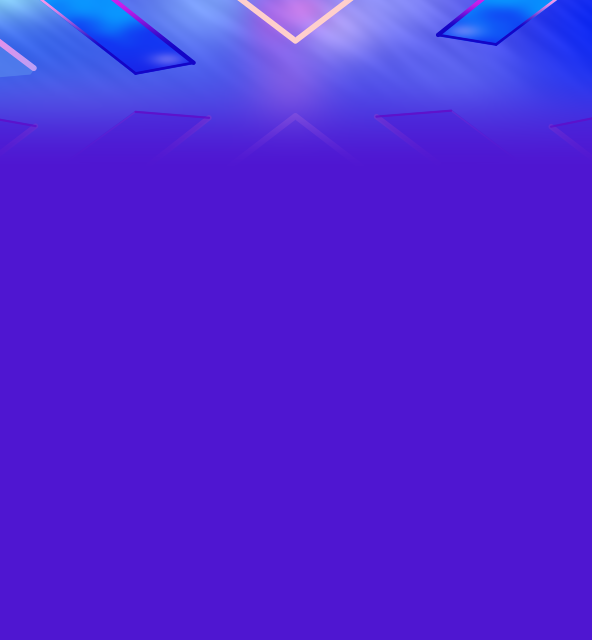
Reproduce this background procedurally as a WebGL 2 fragment shader.

```glsl
#version 300 es
precision highp float;
uniform vec2 u_resolution;
out vec4 outColor;

const vec3 BASE = vec3(0.31, 0.085, 0.82);
const vec3 INDIGO = vec3(0.29, 0.29, 0.91);
const vec3 BLUE = vec3(0.06, 0.20, 0.95);
const vec3 AZURE = vec3(0.02, 0.60, 1.0);
const vec3 NAVY = vec3(0.08, 0.02, 0.78);
const vec3 MAGENTA = vec3(0.80, 0.12, 0.92);
const vec3 PINK = vec3(0.95, 0.58, 0.92);
const vec3 PEACH = vec3(1.0, 0.81, 0.80);
const vec3 LILAC = vec3(0.72, 0.66, 0.98);
const vec3 VIOLET = vec3(0.53, 0.38, 0.90);

vec2 hashGradient(vec2 cell) {
  float angle = 6.2832 * fract(sin(dot(cell, vec2(127.1, 311.7))) * 4375.85);
  return vec2(cos(angle), sin(angle));
}

float gradientNoise(vec2 p) {
  vec2 i = floor(p), f = fract(p);
  vec2 u = f * f * f * (f * (f * 6.0 - 15.0) + 10.0);
  vec2 e = vec2(0.0, 1.0);
  float low = mix(dot(hashGradient(i), f), dot(hashGradient(i + e.yx), f - e.yx), u.x);
  float high = mix(dot(hashGradient(i + e), f - e), dot(hashGradient(i + 1.0), f - 1.0), u.x);
  return mix(low, high, u.y);
}

float segmentDistance(vec2 p, vec2 a, vec2 b) {
  vec2 ab = b - a;
  return length(p - a - ab * clamp(dot(p - a, ab) / dot(ab, ab), 0.0, 1.0));
}

// Signed distance to a four-sided polygon
float quadDistance(vec2 p, vec2 v[4]) {
  float d = 1e4, side = 1.0;
  for (int i = 0; i < 4; i++) {
    vec2 a = v[i], b = v[(i + 1) % 4];
    d = min(d, segmentDistance(p, a, b));
    if ((a.y > p.y) != (b.y > p.y) && p.x < a.x + (p.y - a.y) * (b.x - a.x) / (b.y - a.y)) side = -side;
  }
  return d * side;
}

float cover(float d, float px) { return smoothstep(0.6 * px, -0.6 * px, d); }

vec3 glow(vec3 col, vec2 p, vec2 center, vec2 radius, vec3 tint, float amount) {
  vec2 q = (p - center) / radius;
  return mix(col, tint, amount * exp(-dot(q, q)));
}

vec3 backdrop(vec2 p) {
  vec3 col = INDIGO;
  col = glow(col, p, vec2(0.0, 9.0), vec2(34.0, 12.0), vec3(0.19, 0.39, 0.91), 0.9);
  col = glow(col, p, vec2(13.0, 17.0), vec2(24.0, 6.0), vec3(0.36, 0.38, 0.91), 0.6);
  col = glow(col, p, vec2(0.0, -1.0), vec2(13.0, 5.0), vec3(0.56, 0.86, 0.97), 0.9);
  col = glow(col, p, vec2(35.0, 0.0), vec2(13.0, 8.0), vec3(0.52, 0.68, 0.99), 0.85);
  col = glow(col, p, vec2(65.0, 0.0), vec2(14.0, 9.0), vec3(0.58, 0.60, 0.98), 0.85);
  col = glow(col, p, vec2(78.0, 11.0), vec2(12.0, 7.0), vec3(0.38, 0.41, 0.94), 0.8);
  col = glow(col, p, vec2(102.0, 4.0), vec2(14.0, 14.0), vec3(0.04, 0.15, 0.95), 0.95);
  col = glow(col, p, vec2(49.0, 14.0), vec2(7.0, 10.0), VIOLET, 0.85);
  col = glow(col, p, vec2(57.0, 4.5), vec2(6.5, 5.5), LILAC, 0.8);
  col = glow(col, p, vec2(46.0, 3.0), vec2(4.5, 6.0), vec3(0.64, 0.38, 0.90), 0.8);
  col = glow(col, p, vec2(51.0, 1.5), vec2(4.5, 3.5), vec3(0.85, 0.50, 0.92), 0.75);
  float streak = gradientNoise(vec2((p.x - 1.3 * p.y) * 0.3, (p.x + p.y) * 0.06));
  return col + 0.06 * streak * smoothstep(20.0, 4.0, p.y);
}

// Glass sheet: corners run top outer, top inner, tip inner, tip outer
vec3 panel(vec3 col, vec2 p, vec2 v[4], float px) {
  float d = quadDistance(p, v) - 0.25;
  float cloud = gradientNoise(p * vec2(0.13, 0.22) + 3.0);
  vec3 glass = mix(AZURE, BLUE, smoothstep(-1.0, 8.0, p.y + 5.0 * cloud));
  glass = mix(glass, vec3(0.10, 0.08, 0.88), 0.6 * smoothstep(7.0, 13.0, p.y));
  glass = glow(glass, p, mix(v[2], v[3], 0.45) - vec2(0.0, 1.4), vec2(2.8, 1.1), LILAC, 0.45);
  col = mix(col, glass, 0.94 * cover(d, px));
  float descent = smoothstep(0.0, 0.8 * v[2].y, p.y);
  col = mix(col, mix(PINK, NAVY, descent), cover(segmentDistance(p, v[0], v[3]) - 0.22, px));
  col = mix(col, mix(MAGENTA, NAVY, descent), cover(segmentDistance(p, v[1], v[2]) - 0.36, px));
  return mix(col, NAVY, cover(segmentDistance(p, v[2], v[3]) - 0.22, px));
}

// Dim mirrored sheet: tint inside, rose sheen on the v[1]-v[2] side
vec3 reflection(vec3 col, vec2 p, vec2 v[4], float px) {
  col = mix(col, vec3(0.27, 0.13, 0.86), 0.5 * cover(quadDistance(p, v) - 0.2, px));
  col = mix(col, vec3(0.62, 0.32, 0.82), 0.6 * cover(segmentDistance(p, v[1], v[2]) - 0.45, px));
  col = mix(col, vec3(0.50, 0.22, 0.85), 0.6 * cover(segmentDistance(p, v[3], v[0]) - 0.12, px));
  return mix(col, vec3(0.43, 0.02, 0.76), 0.8 * cover(segmentDistance(p, v[2], v[3]) - 0.18, px));
}

float chevronDistance(vec2 p, vec2 apex, vec2 arm) {
  return segmentDistance(vec2(abs(p.x - apex.x), p.y - apex.y), vec2(0.0), arm);
}

void main() {
  // Hundredths of the canvas width, measured down from the top left
  float px = 100.0 / u_resolution.x;
  vec2 p = vec2(gl_FragCoord.x, u_resolution.y - gl_FragCoord.y) * px;
  vec3 col = backdrop(p);

  // Upper sheets
  col = panel(col, p, vec2[4](vec2(4.5, -2.0), vec2(16.8, -2.0), vec2(32.7, 10.6), vec2(22.9, 12.4)), px);
  col = panel(col, p, vec2[4](vec2(96.4, -2.0), vec2(83.8, -2.0), vec2(74.0, 5.9), vec2(83.8, 7.5)), px);
  float slab = quadDistance(p, vec2[4](vec2(-3.0, 13.0), vec2(-3.0, 4.9), vec2(5.7, 11.3), vec2(5.0, 12.3)));
  col = mix(col, vec3(0.34, 0.52, 0.93), 0.7 * cover(slab - 0.3, px));
  col = mix(col, mix(PINK, LILAC, p.x / 8.0), 0.9 * cover(segmentDistance(p, vec2(-3.0, 4.9), vec2(5.7, 11.5)) - 0.5, px));

  // Bright chevron and its mirror image
  col = mix(col, PEACH, cover(chevronDistance(p, vec2(49.9, 6.9), vec2(11.8, -9.0)) - 0.48, px));
  col = mix(col, vec3(0.68, 0.48, 0.90), 0.6 * cover(chevronDistance(p, vec2(49.9, 19.6), vec2(12.5, 9.6)) - 0.5, px));

  // Lower mirrored sheets
  col = reflection(col, p, vec2[4](vec2(11.5, 27.2), vec2(25.0, 28.0), vec2(35.3, 19.9), vec2(22.9, 18.9)), px);
  col = reflection(col, p, vec2[4](vec2(87.5, 27.2), vec2(74.0, 27.6), vec2(63.6, 19.7), vec2(76.2, 18.7)), px);
  col = reflection(col, p, vec2[4](vec2(-5.0, 28.5), vec2(-3.0, 28.2), vec2(6.0, 21.3), vec2(-3.0, 19.7)), px);
  col = reflection(col, p, vec2[4](vec2(105.0, 29.5), vec2(103.0, 29.0), vec2(93.1, 21.4), vec2(103.0, 19.4)), px);

  // Dissolve into the flat ground
  col = mix(col, BASE, smoothstep(12.0, 29.0, p.y));
  outColor = vec4(clamp(col, 0.0, 1.0), 1.0);
}
```
